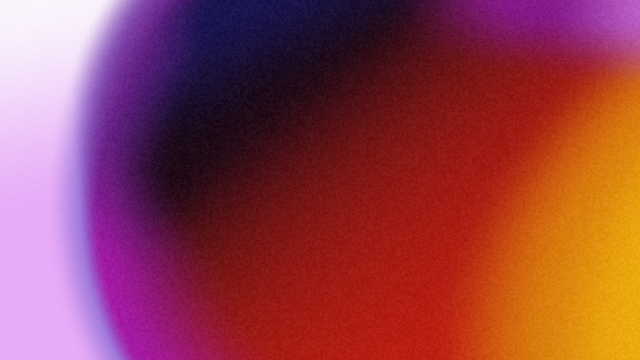
Give the GLSL for this background, as a Shadertoy shader.

```glsl
// A soft, grainy disc of navy, crimson and gold with a violet rim on pale lavender.

// Palette
const vec3 WHITE      = vec3(0.98, 0.96, 0.99);
const vec3 LAVENDER   = vec3(0.905, 0.67, 0.97);
const vec3 PERIWINKLE = vec3(0.58, 0.44, 0.84);
const vec3 MAGENTA    = vec3(0.65, 0.10, 0.65);
const vec3 VIOLET     = vec3(0.42, 0.13, 0.54);
const vec3 NAVY       = vec3(0.10, 0.08, 0.31);
const vec3 BLACK      = vec3(0.09, 0.035, 0.09);
const vec3 RED        = vec3(0.80, 0.125, 0.07);
const vec3 ORANGE     = vec3(0.84, 0.46, 0.055);
const vec3 GOLD       = vec3(0.92, 0.67, 0.05);
const vec3 PURPLE     = vec3(0.52, 0.10, 0.55);
const vec3 ORCHID     = vec3(0.74, 0.38, 0.78);

// Layout, in canvas heights
const float ASPECT       = 16.0 / 9.0;
const vec2  DISC_CENTER  = vec2(1.197, 0.444);
const float DISC_RADIUS  = 0.972;
const vec2  HEAT_AXIS    = vec2(0.625, -0.78);
const vec2  NAVY_AXIS    = vec2(0.47, -0.88);
const float HEAT_START   = 0.72;
const float HEAT_RATE    = 3.0;
const float GRAIN_CELLS  = 230.0;
const float GRAIN_AMOUNT = 0.055;

float hash(vec2 p) {
    vec3 q = fract(vec3(p.xyx) * 0.1031);
    q += dot(q, q.yzx + 33.33);
    return fract((q.x + q.y) * q.z);
}

float valueNoise(vec2 p) {
    vec2 i = floor(p), f = fract(p);
    f = f * f * (3.0 - 2.0 * f);
    return mix(mix(hash(i), hash(i + vec2(1, 0)), f.x),
               mix(hash(i + vec2(0, 1)), hash(i + vec2(1, 1)), f.x), f.y);
}

// Pale field with a cool shade gathering along the disc
vec3 backdrop(vec2 p, float depth) {
    vec3 col = mix(LAVENDER, WHITE, smoothstep(0.35, 1.0, p.y - 0.2 * p.x));
    return mix(col, PERIWINKLE, smoothstep(-0.10, 0.03, depth));
}

// Dark core warming towards the lower right
vec3 core(vec2 p) {
    float heat = dot(p - vec2(0, 1), HEAT_AXIS) - HEAT_START;
    heat = 0.5 * (heat + sqrt(heat * heat + 0.003));
    vec3 col = mix(BLACK, RED, 1.0 - exp(-HEAT_RATE * heat));

    // Navy wedge in the upper left
    float wedge = dot(p - vec2(0, 1), NAVY_AXIS);
    col = mix(col, NAVY, 1.0 - smoothstep(0.32, 0.62, wedge));

    // Amber light behind a curved front
    float front = p.x - 1.32 - 0.61 * p.y * p.y;
    col = mix(col, ORANGE, smoothstep(-0.14, 0.18, front));
    col = mix(col, GOLD, smoothstep(0.10, 0.45, front));

    // Purple haze along the upper right
    float haze = smoothstep(0.78, 1.0, p.y + 0.13 * (p.x - 1.4));
    haze *= smoothstep(1.05, 1.45, p.x);
    vec3 hazeColor = mix(PURPLE, ORCHID, smoothstep(1.5, 1.82, p.x));
    return mix(col, hazeColor, haze);
}

// Violet rim inside the left edge, thinner towards the top
vec3 addRim(vec3 col, vec2 p, float depth) {
    float reach = 0.38 - 0.12 * smoothstep(0.25, 0.55, p.y)
                       - 0.10 * smoothstep(0.8, 1.0, p.y);
    vec3 rimColor = mix(MAGENTA, VIOLET, smoothstep(0.2, 0.65, p.y));
    float rim = 1.0 - smoothstep(0.02, reach, depth);
    return mix(col, rimColor, rim * (1.0 - smoothstep(0.8, 1.1, p.x)));
}

void mainImage(out vec4 fragColor, in vec2 fragCoord) {
    vec2 p = fragCoord / iResolution.xy * vec2(ASPECT, 1.0);
    float depth = DISC_RADIUS - length(p - DISC_CENTER);

    // The edge is crisp below and blurred above; the right side stays filled
    float blur = smoothstep(0.4, 0.95, p.y);
    float inside = smoothstep(mix(-0.01, -0.11, blur), mix(0.05, 0.10, blur), depth);
    inside = max(inside, smoothstep(0.8, 1.1, p.x));

    vec3 disc = addRim(core(p), p, depth);
    vec3 col = mix(backdrop(p, depth), disc, inside);

    // Film grain, gentler on the pale field
    float grain = valueNoise(p * GRAIN_CELLS) - 0.5;
    col += grain * GRAIN_AMOUNT * mix(0.3, 1.0, inside);

    fragColor = vec4(clamp(col, 0.0, 1.0), 1.0);
}
```
